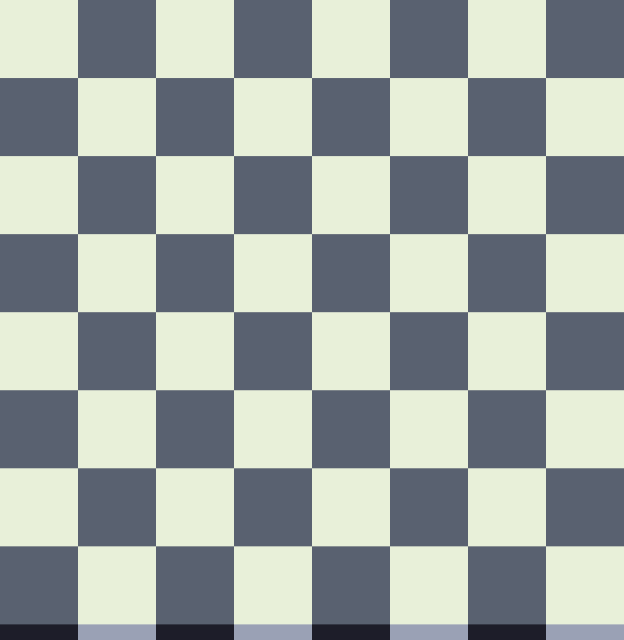
A WebGL 1 fragment shader for this pattern:

```glsl
precision highp float;

// Flat 8 by 8 checkerboard in slate and pale cream, above a thin bottom edge.
// Each axis is a signed square wave with pixel-wide smoothing; their product
// picks the tile colour, and the column wave alone colours the edge strip.

uniform vec2 u_resolution;

const float TILES = 8.0;
const float EDGE_HEIGHT = 0.0244; // share of the canvas height

const vec3 SLATE = vec3(0.35, 0.38, 0.44);
const vec3 CREAM = vec3(0.91, 0.94, 0.85);
const vec3 EDGE_DARK = vec3(0.115, 0.112, 0.16);
const vec3 EDGE_LIGHT = vec3(0.605, 0.63, 0.71);

// +1 in even cells, -1 in odd cells, blended over one pixel at each border
float squareWave(float x, float pixel) {
    float borderDistance = 0.5 - abs(mod(x + 0.5, 2.0) - 1.0);
    return clamp(2.0 * borderDistance / pixel, -1.0, 1.0);
}

// Maps a wave in -1..1 to a colour, with the dark one in even cells
vec3 waveColor(float wave, vec3 dark, vec3 light) {
    return mix(light, dark, 0.5 + 0.5 * wave);
}

void main() {
    vec2 uv = gl_FragCoord.xy / u_resolution;

    // Tile coordinates, with the board starting above the edge strip
    vec2 boardScale = TILES / vec2(1.0, 1.0 - EDGE_HEIGHT);
    vec2 cell = (uv - vec2(0.0, EDGE_HEIGHT)) * boardScale;
    vec2 pixel = boardScale / u_resolution;

    // Checkered top face; the lowest row keeps its colour down to the strip
    float column = squareWave(cell.x, pixel.x);
    float row = squareWave(max(cell.y, 0.5 * pixel.y), pixel.y);
    vec3 board = waveColor(column * row, SLATE, CREAM);

    // Front edge along the bottom
    vec3 edge = waveColor(column, EDGE_DARK, EDGE_LIGHT);
    float onBoard = clamp(cell.y / pixel.y + 0.5, 0.0, 1.0);

    gl_FragColor = vec4(mix(edge, board, onBoard), 1.0);
}
```
